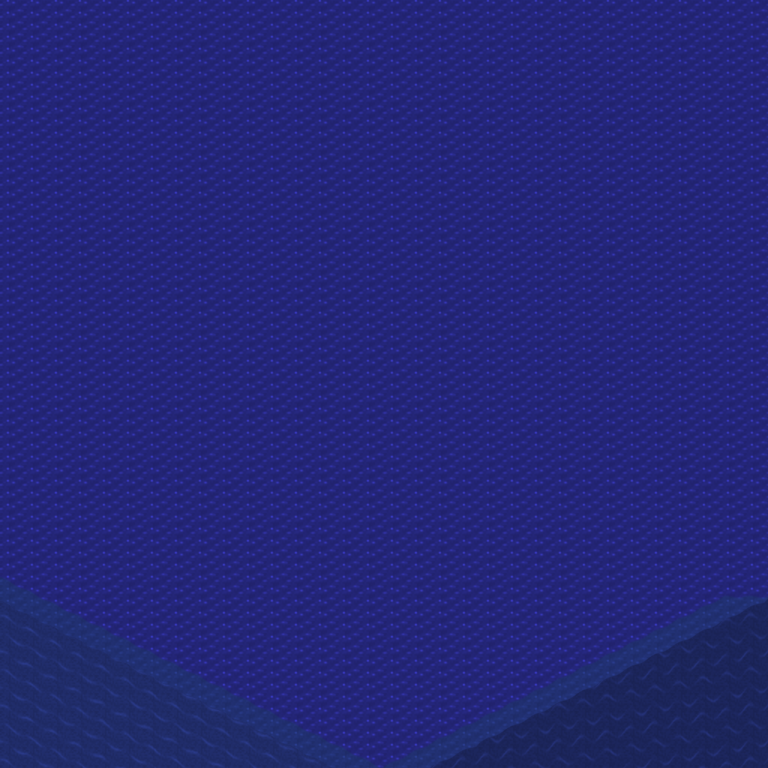
Give the GLSL for this texture, as a Shadertoy shader.

```glsl
#define TAU 6.2831853
#define TOP_GRID vec2(32.0, 64.0)
#define SIDE_GRID vec2(32.0, 42.6667)
#define GRAIN_SCALE 512.0
#define CORNER_X 0.497
#define EDGE_SLOPE 0.5
#define RIM_HEIGHT 0.031
#define TOP_COLOR vec3(0.136, 0.143, 0.458)
#define SPECK_COLOR vec3(0.225, 0.23, 0.77)
#define RIM_COLOR vec3(0.128, 0.185, 0.44)
#define LEFT_COLOR vec3(0.123, 0.17, 0.405)
#define RIGHT_COLOR vec3(0.106, 0.143, 0.35)

float hash(vec2 c) {
    return fract(sin(dot(c, vec2(12.99, 78.23))) * 4375.85);
}

// Smooth fine grain that repeats with the given tile
float grain(vec2 p, vec2 tile) {
    vec2 q = p * GRAIN_SCALE - 0.5;
    vec2 c = floor(q + 0.001);
    vec2 f = clamp(q - c, 0.0, 1.0);
    float low = mix(hash(mod(c, tile)), hash(mod(c + vec2(1, 0), tile)), f.x);
    float high = mix(hash(mod(c + vec2(0, 1), tile)), hash(mod(c + 1.0, tile)), f.x);
    return mix(low, high, f.y) - 0.5;
}

// Small flecks strung along the diagonal of each repeated cell
float flecks(vec2 p) {
    vec2 cell = p * TOP_GRID;
    float light = 0.0;
    for (int i = 0; i < 7; i++) {
        float k = float(i);
        float x = fract(0.33 + 0.618 * k);
        vec2 center = vec2(x, 0.6 * x + 0.58 + 0.16 * cos(0.29 * TAU * k));
        vec2 offset = (fract(cell - center + 0.5) - 0.5) / TOP_GRID;
        float strength = (0.65 + 0.35 * cos(0.5 * TAU * k)) / (1.0 + 0.16 * k);
        vec2 d = offset / vec2(0.0016 + 0.0002 * k, 0.0015);
        light += strength * exp(-dot(d, d));
    }
    return light;
}

// Soft diagonal weave between the flecks
float weave(vec2 p) {
    vec2 q = p * TOP_GRID;
    float stripe = cos(TAU * (q.y - q.x - 0.35));
    float ripple = sin(TAU * (2.0 * q.x + q.y)) * sin(TAU * (q.x - 2.0 * q.y));
    return 0.6 * stripe + 0.4 * ripple;
}

// Thin broken strokes for the side faces
float strokes(vec2 p, float slope, float bend) {
    vec2 q = p * SIDE_GRID;
    float row = q.y - slope * q.x - bend * sin(TAU * q.x);
    float line = exp(-pow((fract(row) - 0.5) / 0.09, 2.0));
    float gaps = 0.5 + 0.5 * sin(TAU * (q.x + 0.37 * floor(row)));
    return line * (0.15 + 0.85 * gaps);
}

void mainImage(out vec4 fragColor, in vec2 fragCoord) {
    vec2 p = fragCoord / iResolution.xy;
    float soft = 1.0 / iResolution.y;

    // Top face
    float fleck = flecks(p);
    float shade = 0.045 * weave(p) + 0.12 * grain(p, vec2(16, 8));
    vec3 top = TOP_COLOR * (1.0 + shade);
    top = mix(top, SPECK_COLOR, clamp(1.05 * fleck, 0.0, 1.0));

    // Side faces
    float rightSide = smoothstep(-soft, soft, p.x - CORNER_X);
    float sideGrain = 0.16 * grain(p, vec2(16, 12));
    float leftStroke = strokes(p, -0.7, 0.08);
    float rightStroke = strokes(p, 0.25, 0.22);
    vec3 leftFace = LEFT_COLOR * (1.0 + sideGrain + 0.28 * leftStroke);
    vec3 rightFace = RIGHT_COLOR * (1.0 + sideGrain + 0.3 * rightStroke);
    vec3 side = mix(leftFace, rightFace, rightSide);

    // Rim along the two lower edges
    vec3 rim = RIM_COLOR * (1.0 + shade + 0.28 * min(fleck, 1.0));

    // Edges form a shallow V, with the rim trimmed near the right border
    float edge = EDGE_SLOPE * abs(p.x - CORNER_X);
    float rimTop = min(edge, mix(1.0, 0.223, rightSide));
    float fray = 0.0012 * sin(TAU * p.x * TOP_GRID.x);
    float inRim = 1.0 - smoothstep(-1.5 * soft, 1.5 * soft, p.y - rimTop - fray);
    float inSide = 1.0 - smoothstep(-soft, soft, p.y - edge + RIM_HEIGHT - fray);

    vec3 color = mix(top, rim, inRim);
    color = mix(color, side, inSide);
    fragColor = vec4(color, 1.0);
}
```
